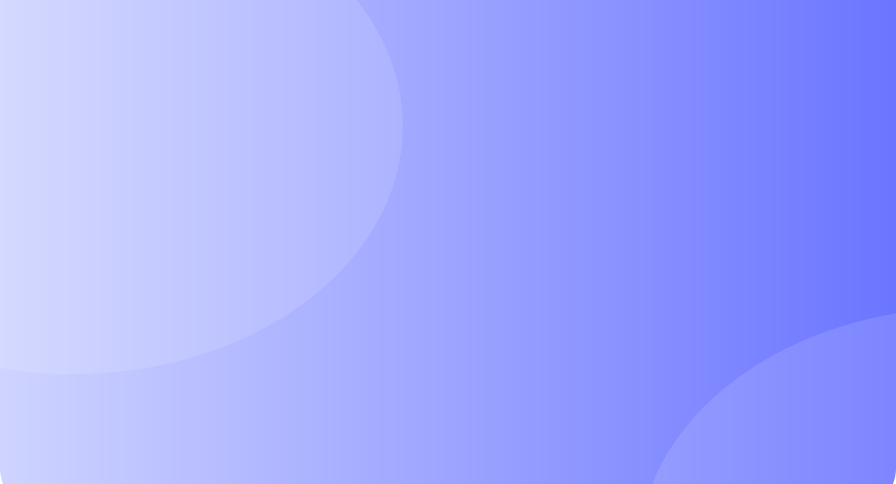
This background is drawn by a Shadertoy shader. Its source:

```glsl
// Approximate signed distance to an axis-aligned ellipse
float ellipseDistance(vec2 p, vec2 radii) {
    float k = length(p / radii);
    return k * (k - 1.0) / max(length(p / (radii * radii)), 1e-4);
}

// Antialiased coverage of a shape, one pixel wide at its edge
float coverage(float dist) {
    return clamp(0.5 - dist * iResolution.y, 0.0, 1.0);
}

void mainImage(out vec4 fragColor, in vec2 fragCoord) {
    vec2 uv = fragCoord / iResolution.xy;
    vec2 scale = vec2(iResolution.x / iResolution.y, 1.0);
    vec2 p = uv * scale;

    // Horizontal lavender to blue gradient
    vec3 color = mix(vec3(0.81, 0.83, 1.0), vec3(0.418, 0.458, 1.0), uv.x);

    // Two translucent white ellipses in opposite corners
    vec2 radii = vec2(0.3685, 0.512) * scale;
    float upperLeft = coverage(ellipseDistance(p - vec2(0.081, 0.739) * scale, radii));
    float lowerRight = coverage(ellipseDistance(p - vec2(1.081, -0.147) * scale, radii));
    color = mix(color, vec3(1.0), 0.12 * max(upperLeft, lowerRight));

    // Panel sides start to round off just above the bottom edge
    float cornerRadius = 0.095;
    vec2 corner = vec2(min(p.x, scale.x - p.x), p.y) - vec2(cornerRadius, 0.034);
    float panel = coverage(length(min(corner, 0.0)) - cornerRadius);
    color = mix(vec3(1.0), color, panel);

    fragColor = vec4(color, 1.0);
}
```
